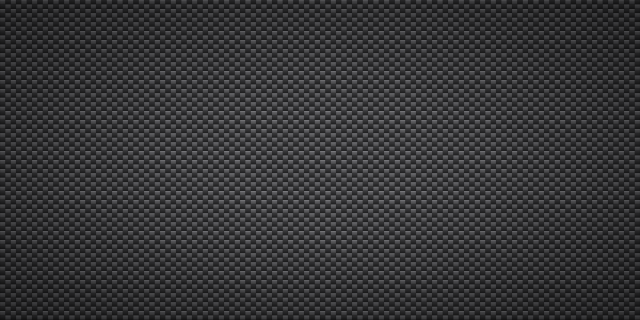
Reproduce this texture procedurally as a Shadertoy shader.

```glsl
// Dark carbon-fibre weave: a checker of raised and sunken bricks, each shaded
// from a lit upper edge down to a dark lower edge, under an oval vignette.
// Every pixel averages a small grid of samples to keep the fine weave smooth.

#define CELLS vec2(120.0, 72.0)    // bricks across and down
#define SEAM 0.06                  // half-width of the side seams, in bricks
#define LIP 0.25                   // height of the lit upper edge, in bricks
#define RAISED vec2(0.27, 0.41)    // raised brick grey: bottom, top
#define SUNKEN vec2(0.11, 0.22)    // sunken brick grey: bottom, top
#define LIP_GLOW 0.08              // extra light on the upper edge
#define WEAR 0.03                  // brightness spread between bricks
#define VIGNETTE vec2(1.04, 0.58)  // light at the centre and the corners
#define TINT vec3(0.99, 0.99, 1.02)
#define SAMPLES 4                  // samples per pixel side

float hash21(vec2 p) {
    vec3 q = fract(p.xyx * vec3(0.1031, 0.1030, 0.0973));
    q += dot(q, q.yzx + 33.33);
    return fract((q.x + q.y) * q.z);
}

// Grey level of the weave at a canvas position from 0 to 1
float weave(vec2 uv) {
    vec2 grid = uv * CELLS;
    vec2 cell = floor(grid);
    vec2 local = grid - cell;
    float raised = mod(cell.x + cell.y, 2.0);

    // Vertical shading of each brick
    vec2 shade = mix(SUNKEN, RAISED, raised);
    float grey = mix(shade.x, shade.y, local.y);
    grey += raised * LIP_GLOW * smoothstep(1.0 - LIP, 1.0, local.y);

    // Faint side seams and a soft shadow under the raised bricks
    float side = min(local.x, 1.0 - local.x);
    grey *= mix(0.85, 1.0, smoothstep(0.0, 2.0 * SEAM, side));
    grey *= mix(1.0, mix(0.65, 1.0, smoothstep(0.0, 0.25, local.y)), raised);

    return grey * (1.0 + WEAR * (hash21(cell) - 0.5));
}

void mainImage(out vec4 fragColor, in vec2 fragCoord) {
    // Box-filtered weave
    float grey = 0.0;
    for (int j = 0; j < SAMPLES; j++) {
        for (int i = 0; i < SAMPLES; i++) {
            vec2 offset = (vec2(i, j) + 0.5) / float(SAMPLES) - 0.5;
            grey += weave((fragCoord + offset) / iResolution.xy);
        }
    }
    grey /= float(SAMPLES * SAMPLES);

    // Oval falloff toward the corners
    float radius = length(fragCoord / iResolution.xy - 0.5);
    float light = mix(VIGNETTE.x, VIGNETTE.y, smoothstep(0.1, 0.75, radius));

    fragColor = vec4(grey * light * TINT, 1.0);
}
```
